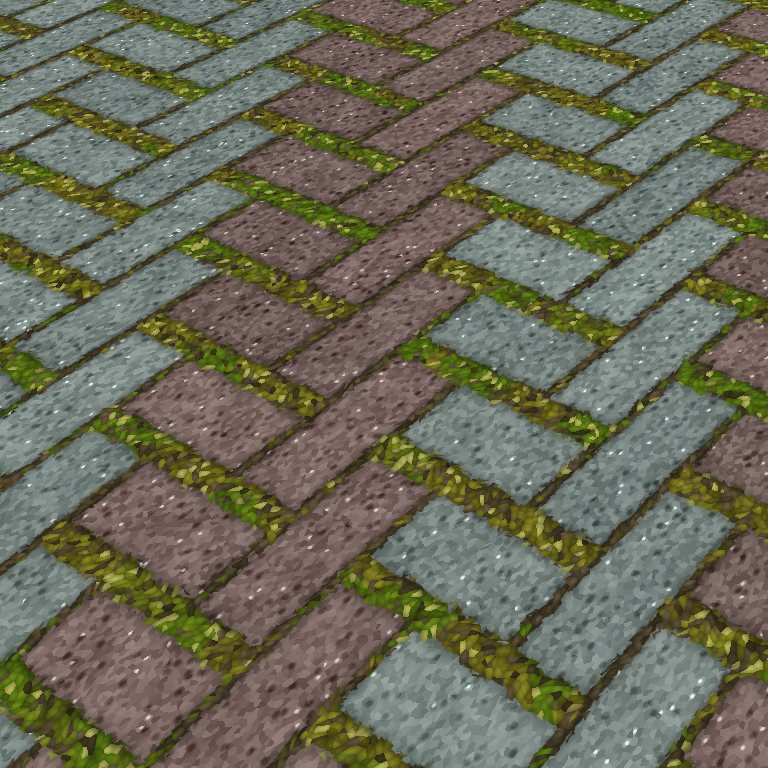
Reproduce this texture procedurally as a WebGL 2 fragment shader.

```glsl
#version 300 es
precision highp float;
// Worn herringbone brick paving seen in perspective, with mossy joints.
// The view is unprojected onto the ground, where 2:1 bricks are laid by a
// repeat of four diagonals; cellular noise gives stone grain and moss blades.
uniform vec2 u_resolution;
out vec4 fragColor;

float hash(vec2 p) {
    return fract(sin(dot(p, vec2(127.1, 311.7))) * 43758.545);
}

// Distance to the nearest scattered point, and that point's random value
vec2 cellular(vec2 p) {
    vec2 home = floor(p), best = vec2(9.0, 0.0);
    for (int y = -1; y <= 1; y++)
    for (int x = -1; x <= 1; x++) {
        vec2 cell = home + vec2(x, y);
        vec2 point = cell + vec2(hash(cell), hash(cell + 37.3));
        float d = distance(p, point);
        if (d < best.x) best = vec2(d, hash(cell + 71.9));
    }
    return best;
}

// Canvas position to ground position, in brick widths along both brick axes
vec2 unproject(vec2 uv) {
    float x = uv.x, y = 1.0 - uv.y;
    y += 0.173 * (y - 0.016) * (0.888 - y);   // slight lens bend
    mat2 camera = mat2(0.15 * x - 1.495, 0.15 * y + 0.2565, x - 0.996, y + 1.302);
    vec2 diagonal = inverse(camera) * vec2(2.918 - 15.295 * x, 6.88 - 15.295 * y);
    return diagonal.x * 0.5 + vec2(-1.0, 1.0) * diagonal.y;
}

// Stone face: tinted rows, fine grain, dark pits and rare pale chips
vec3 stone(vec2 ground, vec2 brick, float row, float detail) {
    bool isRed = abs(row - 1.0) == 1.0;
    vec3 color = isRed ? vec3(0.465, 0.385, 0.37) : vec3(0.475, 0.525, 0.51);
    color *= 0.94 + 0.13 * hash(brick);
    color += 0.02 * sin(ground.x * 5.3 + 2.0 * sin(ground.y * 4.1 + brick.x));
    vec2 grain = cellular(ground * 19.0);
    vec2 pit = cellular(ground * 8.0 + 5.0);
    color += detail * 0.17 * (grain.y - 0.5);
    color -= detail * 0.16 * step(0.7, pit.y) * smoothstep(0.4, 0.1, pit.x);
    color += detail * 0.33 * step(0.975, grain.y) * smoothstep(0.5, 0.15, grain.x);
    return color;
}

// Joint filling: brown soil overgrown by olive, green and straw blades
vec3 filling(vec2 ground, vec2 blade, float wideness) {
    float patches = cellular(ground * 1.3 + 11.0).y;
    float clump = cellular(ground * 5.0).y;
    float growth = 0.22 + 0.5 * wideness + 0.3 * (clump - 0.5) + 0.2 * (patches - 0.5);
    vec3 soil = mix(vec3(0.19, 0.17, 0.09), vec3(0.40, 0.34, 0.24), blade.y);
    vec3 green = mix(vec3(0.25, 0.34, 0.05), vec3(0.40, 0.54, 0.08), blade.y);
    vec3 olive = mix(vec3(0.31, 0.29, 0.07), vec3(0.56, 0.55, 0.13), blade.y);
    vec3 moss = mix(olive, green, smoothstep(0.45, 0.8, patches));
    moss = mix(moss, vec3(0.66, 0.66, 0.32), step(0.86, blade.y));
    float tuft = smoothstep(-0.12, 0.12, growth - hash(vec2(blade.y, 3.7)));
    return mix(soil, moss, tuft) * (1.12 - 0.4 * blade.x);
}

void main() {
    vec2 uv = gl_FragCoord.xy / u_resolution;
    vec2 ground = unproject(uv);
    float soft = 0.6 * length(fwidth(ground));

    // Herringbone: two cells of each four-step diagonal lie flat, two stand
    vec2 cell = floor(ground);
    float diagonal = cell.x + cell.y;
    float phase = mod(diagonal, 4.0);
    float row = floor(diagonal / 4.0);
    bool lying = phase < 1.5;
    float second = mod(phase, 2.0);
    vec2 brick = cell - (lying ? vec2(second, 0.0) : vec2(0.0, second));
    vec2 halfSize = lying ? vec2(1.0, 0.5) : vec2(0.5, 1.0);

    // Rounded brick outline, frayed by the blades at its edge
    vec2 blade = cellular(ground * vec2(13.0, 16.0) + 0.4 * sin(ground.yx * 17.0));
    vec2 local = ground - brick - halfSize;
    vec2 edge = abs(local) - halfSize + vec2(0.065, 0.145) + 0.04;
    float outside = length(max(edge, 0.0)) + min(max(edge.x, edge.y), 0.0) - 0.04;
    float frayed = outside + 0.07 * (blade.y - 0.5) * (0.4 + blade.x);
    frayed += 0.012 * sin(ground.x * 9.0 + 3.0 * sin(ground.y * 7.0));

    // Shade both materials where they meet
    float detail = clamp(0.06 / soft, 0.5, 1.0);
    vec3 face = stone(ground, brick, row, detail);
    face *= 1.0 - 0.2 * smoothstep(-0.1, 0.02, outside);
    float wideness = smoothstep(-0.08, 0.06, edge.y - edge.x);
    vec3 joint = filling(ground, blade, wideness);
    float shadow = smoothstep(0.07, 0.0, outside) * (local.y < 0.0 ? 0.38 : 0.14);
    joint *= 1.0 - shadow;

    vec3 color = mix(face, joint, smoothstep(-soft, soft, frayed));
    fragColor = vec4(clamp(color, 0.0, 1.0), 1.0);
}
```
